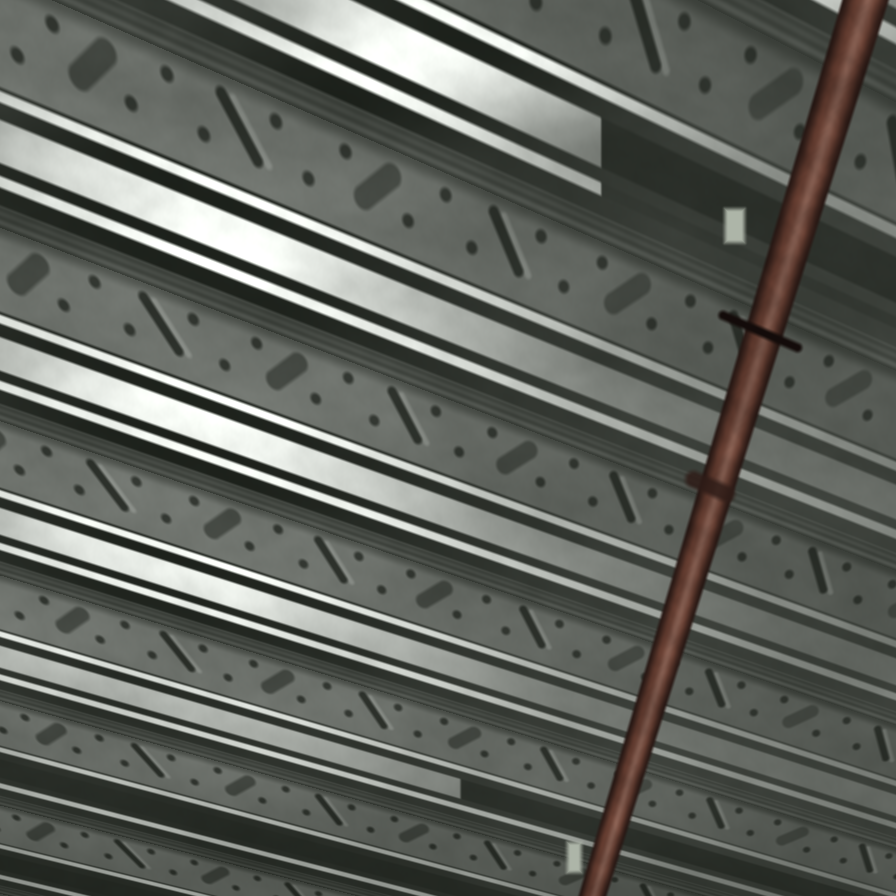
Write a Shadertoy shader that draws this texture.

```glsl
// Ribbed steel ceiling in perspective, with embossed strips, shiny ridges and a rusty pipe.

const float HORIZON = 1.1615;          // distance of the horizon below the canvas
const vec2  RIB_FAN = vec2(14.935, 3.0); // rib count scale and its change across
const float FIRST_RIB = 6.0;
const float STRIP_TOP = 0.17;          // strip edge above its centre line, in ribs
const float MARK_DENSITY = 59.9;       // embossed marks along a rib
const float MARK_SKEW = 4.2;
const float DOT_ROW = 0.085;           // dot rows above and below the centre line
const float DOT_RADIUS = 0.043;
const float GLOW_WIDTH = 0.34;
const vec3  STEEL_TINT = vec3(0.0, 0.017, -0.006);
const vec3  RUST_DARK = vec3(0.15, 0.09, 0.075);
const vec3  RUST = vec3(0.36, 0.215, 0.17);
const vec3  RUST_SHINE = vec3(0.53, 0.39, 0.34);
const vec3  BRACKET = vec3(0.68, 0.71, 0.66);

float band(float x, float a, float b, float soft) {
    return smoothstep(a - soft, a + soft, x) - smoothstep(b - soft, b + soft, x);
}

float segment(vec2 p, vec2 a, vec2 b) {
    vec2 d = b - a;
    return length(p - a - d * clamp(dot(p - a, d) / dot(d, d), 0.0, 1.0));
}

float box(vec2 p, vec2 halfSize) {
    vec2 d = abs(p) - halfSize;
    return length(max(d, 0.0)) + min(max(d.x, d.y), 0.0);
}

float fill(float dist, float soft) {
    return 1.0 - smoothstep(-soft, soft, dist);
}

// Uneven stains from layered sines
float stains(vec2 p) {
    float sum = 0.0, gain = 0.5;
    for (int i = 0; i < 4; i++) {
        sum += gain * sin(p.x + 1.7 * sin(p.y)) * sin(p.y * 1.3 + sin(p.x * 0.7));
        p = mat2(1.5, 1.2, -1.2, 1.5) * p + 2.3;
        gain *= 0.6;
    }
    return sum;
}

// Dots in a zigzag between alternating narrow and wide slanted marks
float emboss(float shade, float along, float across, float soft) {
    float dotId = floor(along * 4.0 + 0.5);
    float slot = mod(dotId, 8.0);
    float row = (mod(slot, 2.0) > 0.5 ? 1.0 : -1.0) * (slot < 4.0 ? 1.0 : -1.0);
    vec2 toDot = vec2(along - dotId * 0.25, (across - row * DOT_ROW) * 1.5);
    float dots = fill(length(toDot) - DOT_RADIUS, soft) * step(0.5, mod(slot, 4.0));
    shade = mix(shade, 0.15, dots * 0.85);

    float markId = floor(along + 0.5);
    vec2 q = vec2(along - markId, across * 1.5);
    if (mod(markId, 2.0) < 0.5) {
        float wide = segment(q, vec2(0.09, -0.1), vec2(-0.09, 0.1)) - 0.075;
        return mix(shade, 0.23, fill(wide, soft) * 0.85);
    }
    float narrow = segment(q, vec2(-0.13, -0.15), vec2(0.13, 0.15)) - 0.04;
    float lit = segment(q - vec2(0.08, 0.0), vec2(-0.13, -0.15), vec2(0.13, 0.15)) - 0.025;
    shade += 0.09 * fill(lit, soft);
    return mix(shade, 0.14, fill(narrow, soft) * 0.9);
}

void mainImage(out vec4 fragColor, in vec2 fragCoord) {
    vec2 p = fragCoord / iResolution.y;
    float pixel = 1.0 / iResolution.y;

    // Perspective: rib number, position across the rib and along it
    float depth = p.y + HORIZON;
    float ribScale = (RIB_FAN.x - RIB_FAN.y * p.x) / depth;
    float rib = floor(ribScale - FIRST_RIB + STRIP_TOP);
    float t = ribScale - FIRST_RIB - rib;
    float phase = 1.13 - 0.5 * rib + 0.04 * rib * rib + step(3.5, rib);
    float along = MARK_DENSITY / depth - phase - MARK_SKEW * t;
    float soft = 0.007 + 0.6 * pixel * ribScale / depth;

    // Lamp reflection, strongest on the left
    float glowX = 0.22 + 0.33 * smoothstep(0.8, 1.0, p.y);
    float glow = exp(-pow((p.x - glowX) / GLOW_WIDTH, 2.0));
    glow *= mix(0.4, 1.0, smoothstep(0.1, 0.42, p.y));

    // Embossed strip
    float shade = mix(0.43, 0.33, smoothstep(0.2, 1.0, p.x));
    shade *= mix(0.7, 1.0, smoothstep(-0.17, -0.1, t));
    if (t < 0.23) shade = emboss(shade, along, t, soft * 2.0);

    // Grooves, shiny ridge and its two rims; some ridges are cut open
    float cutX = rib == 0.0 ? 0.671 : (rib == 4.0 ? 0.514 : (rib > 4.0 ? -0.1 : 9.0));
    float cut = smoothstep(cutX - 0.002, cutX + 0.002, p.x);
    float groove = mix(0.23, 0.11, glow);
    float ridge = mix(mix(0.39, 0.96, glow), 0.17, cut);
    float rim = mix(0.45, 0.98, sqrt(glow));
    shade = mix(shade, groove, band(t, 0.235, 0.74, soft));
    shade = mix(shade, rim, band(t, 0.25, 0.295, soft));
    shade = mix(shade, ridge, band(t, 0.365, 0.545, soft));
    shade = mix(shade, mix(rim, 0.2, rib == 0.0 ? cut : 0.0), band(t, 0.6, 0.65, soft));
    float grain = 0.03 * sin(t * 150.0) + 0.02 * sin(t * 87.0 + 1.0);
    shade = mix(shade, 0.26 + grain, smoothstep(0.73 - soft, 0.73 + soft, t));
    shade *= 1.0 + 0.1 * stains(p * vec2(9.0, 14.0)) + 0.03 * stains(p * 70.0);
    shade *= mix(0.75, 1.0, smoothstep(0.0, 0.25, p.y + 0.15 * p.x));
    vec3 color = vec3(shade) + STEEL_TINT;

    // Hanger brackets in the open ridges
    float bracket = min(box(p - vec2(0.82, 0.748), vec2(0.011, 0.019)),
                        box(p - vec2(0.641, 0.043), vec2(0.008, 0.017)));
    color = mix(color, BRACKET, fill(bracket, 0.003 + pixel));

    // Pipe with a clamp and a collar
    float halfWidth = 0.0155 + 0.0105 * p.y;
    float side = (p.x - 0.966 + 0.3047 * (1.0 - p.y)) / halfWidth;
    vec3 pipe = mix(RUST, RUST_DARK, smoothstep(0.35, 1.0, abs(side)));
    pipe = mix(pipe, RUST_SHINE, 0.7 * exp(-pow((side - 0.1) * 3.5, 2.0)));
    pipe *= 1.0 + 0.15 * stains(p * 45.0);
    color = mix(color, pipe, fill((abs(side) - 1.0) * halfWidth, 0.0015 + pixel));
    float clampRing = segment(p, vec2(0.807, 0.648), vec2(0.89, 0.612)) - 0.005;
    float collar = segment(p, vec2(0.774, 0.465), vec2(0.811, 0.449)) - 0.009;
    color = mix(color, RUST_DARK * 0.5, fill(clampRing, 0.002 + pixel));
    color = mix(color, RUST_DARK * 1.2, 0.85 * fill(collar, 0.003 + pixel));

    fragColor = vec4(clamp(color, 0.0, 1.0), 1.0);
}
```
